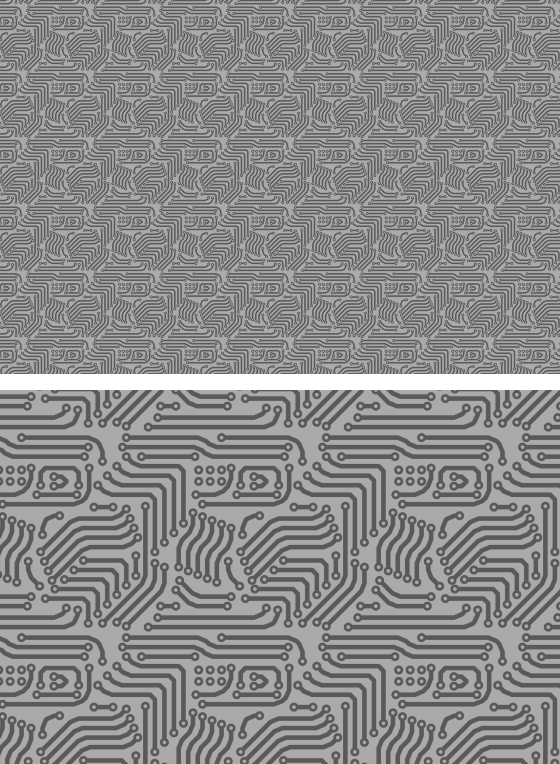
Top: the whole. Bottom: its middle third, enlarged.
This pattern is drawn by a Shadertoy shader. Its source:

```glsl
// Seamless circuit-board tile: bundles of chamfered traces that end in ring pads.
// Each bundle is one four-point path copied by a constant step on a wrapping
// square grid; distances to wires and pads are merged, then shaded in two greys.

const float TILES_ACROSS = 8.4;
const vec2 TILE_SHIFT = vec2(0.384, 0.108);  // in tiles, from the upper left
const float GRID = 21.0;                     // grid units per tile side
const float WIRE_HALF = 0.24;
const float PAD_RADIUS = 0.47;
const float HOLE_RADIUS = 0.19;
const float CHAMFER = 0.5;
const float SOFTNESS = 0.65;                 // edge blur in pixels
const vec3 BOARD = vec3(0.665);
const vec3 COPPER = vec3(0.35);

float segment(vec2 p, vec2 a, vec2 b) {
    vec2 ab = b - a;
    return length(p - a - ab * clamp(dot(p - a, ab) / dot(ab, ab), 0.0, 1.0));
}

// Point just short of a corner, on the way to its neighbour
vec2 cut(vec2 corner, vec2 neighbour) {
    vec2 v = neighbour - corner;
    return corner + v * min(0.45, CHAMFER / length(v));
}

// Nearest periodic copy of p around a centre
vec2 wrapAround(vec2 p, vec2 centre) {
    return mod(p - centre + 0.5 * GRID, GRID) - 0.5 * GRID + centre;
}

// near.x: distance to wires, near.y: distance to pad centres
void bundle(vec2 p, inout vec2 near, vec2 a, vec2 b, vec2 c, vec2 d, vec2 stride, int count) {
    vec2 b0 = cut(b, a), b1 = cut(b, c), c0 = cut(c, b), c1 = cut(c, d);
    for (int i = 0; i < count; i++) {
        vec2 q = wrapAround(p - stride * float(i), 0.5 * (a + d));
        float wire = min(segment(q, a, b0), segment(q, b0, b1));
        wire = min(wire, min(segment(q, b1, c0), segment(q, c0, c1)));
        near.x = min(near.x, min(wire, segment(q, c1, d)));
        near.y = min(near.y, min(length(q - a), length(q - d)));
    }
}

void trace(vec2 p, inout vec2 near, vec2 a, vec2 b, vec2 c, vec2 d) {
    bundle(p, near, a, b, c, d, vec2(0.0), 1);
}

void link(vec2 p, inout vec2 near, vec2 a, vec2 b) {
    trace(p, near, a, mix(a, b, 0.33), mix(a, b, 0.67), b);
}

void padBlock(vec2 p, inout vec2 near, vec2 corner, float pitch, ivec2 count) {
    for (int j = 0; j < count.y; j++)
        for (int i = 0; i < count.x; i++) {
            vec2 centre = corner + pitch * vec2(i, j);
            near.y = min(near.y, length(wrapAround(p, centre) - centre));
        }
}

vec2 circuit(vec2 p) {
    vec2 n = vec2(GRID);
    // Long buses along the top
    bundle(p, n, vec2(1, 0), vec2(9, 0), vec2(10, 1), vec2(18, 1), vec2(-0.4, 1), 2);
    trace(p, n, vec2(11, 0), vec2(18.5, 0), vec2(19.5, 1), vec2(19.5, 2.5));
    link(p, n, vec2(2.6, 2), vec2(8.2, 2));
    // Nested elbows at the upper left
    bundle(p, n, vec2(1, 2), vec2(2, 3), vec2(7, 3), vec2(7, 9), vec2(-1, 1), 4);
    // Pad block, arch and hook
    padBlock(p, n, vec2(8.6, 3.4), 1.2, ivec2(3, 2));
    trace(p, n, vec2(13, 5), vec2(13, 3.2), vec2(17, 3.2), vec2(17, 5));
    trace(p, n, vec2(14.4, 4.1), vec2(15.7, 4.1), vec2(15.7, 5.1), vec2(14.4, 5.1));
    trace(p, n, vec2(18.1, 3.2), vec2(18.1, 6), vec2(17, 7), vec2(9, 7));
    trace(p, n, vec2(8.3, 6), vec2(10.8, 6), vec2(12, 4.8), vec2(12, 3.2));
    link(p, n, vec2(12.6, 6), vec2(16.8, 6));
    link(p, n, vec2(18.6, 7.3), vec2(20.6, 7.3));
    // Jogging verticals and rising diagonals
    bundle(p, n, vec2(8, 7.9), vec2(8, 9.6), vec2(6.5, 11.1), vec2(6.5, 13.6), vec2(1, 0.4), 5);
    bundle(p, n, vec2(13, 12), vec2(16.5, 8.5), vec2(21, 8.5), vec2(22, 7.5), vec2(0.4, 1), 4);
    trace(p, n, vec2(15, 8.2), vec2(14, 8.2), vec2(13.2, 9), vec2(13.2, 10.2));
    trace(p, n, vec2(11.7, 13), vec2(11.7, 14.4), vec2(12.4, 15.1), vec2(12.9, 15.6));
    // Nested elbows at the lower right, with wires curling under them
    bundle(p, n, vec2(17.5, 12.9), vec2(22, 12.9), vec2(22, 14.5), vec2(22, 15.5), vec2(-1, 1), 5);
    trace(p, n, vec2(24, 7.2), vec2(24, 15), vec2(20, 19), vec2(19.5, 19.5));
    link(p, n, vec2(23, 12.4), vec2(23, 14.5));
    bundle(p, n, vec2(25, 13.2), vec2(25, 15.4), vec2(21.5, 18.9), vec2(21, 19.4), vec2(1, 0.4), 2);
    // Buses along the bottom
    trace(p, n, vec2(3.3, 19.9), vec2(16, 19.9), vec2(16.9, 19), vec2(16.9, 18.1));
    trace(p, n, vec2(4.3, 18.9), vec2(14.9, 18.9), vec2(15.7, 18.1), vec2(15.7, 17.9));
    bundle(p, n, vec2(6.2, 16), vec2(7.9, 17.7), vec2(10, 17.7), vec2(11.6, 17.7), vec2(0.4, -1), 2);
    link(p, n, vec2(4.6, 17.7), vec2(6.2, 17.7));
    return n;
}

void mainImage(out vec4 fragColor, in vec2 fragCoord) {
    // Grid coordinates, rows counted downward
    vec2 fromTop = vec2(fragCoord.x, iResolution.y - fragCoord.y);
    vec2 p = (fromTop / iResolution.x * TILES_ACROSS - TILE_SHIFT) * GRID;
    float blur = SOFTNESS * GRID * TILES_ACROSS / iResolution.x;

    // Wires joined with pads, then drilled
    vec2 near = circuit(p);
    float ink = min(near.x - WIRE_HALF, near.y - PAD_RADIUS);
    ink = max(ink, HOLE_RADIUS - near.y);
    float cover = 1.0 - smoothstep(-blur, blur, ink);
    fragColor = vec4(mix(BOARD, COPPER, cover), 1.0);
}
```
